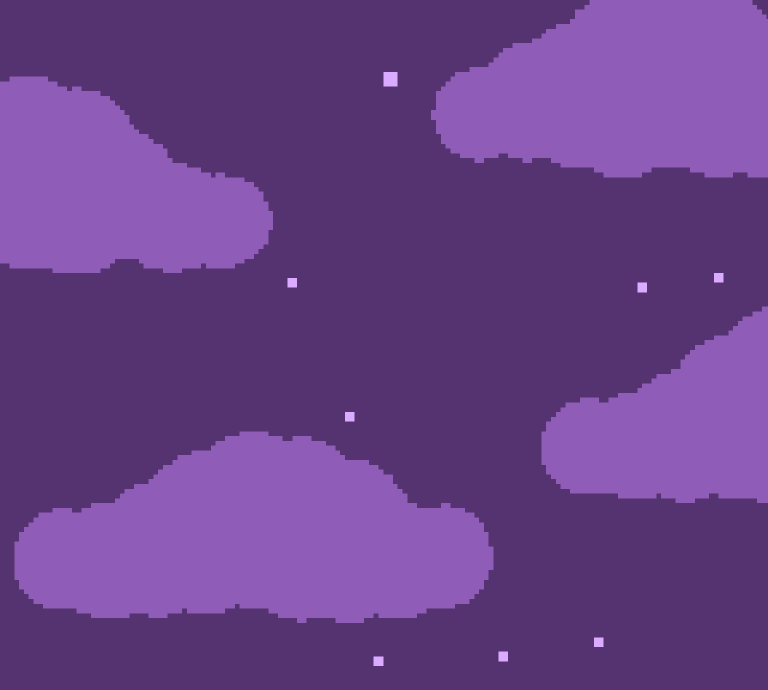
Give the GLSL for this texture, as a WebGL 2 fragment shader.

```glsl
#version 300 es
precision highp float;

uniform vec2 u_resolution;
out vec4 fragColor;

float hash(vec2 p) {
    vec3 q = fract(p.xyx * 0.1031);
    q += dot(q, q.yzx + 33.33);
    return fract((q.x + q.y) * q.z);
}

// One cloud: a row of elliptical puffs between a bumpy base and a domed top
bool insideCloud(vec2 p, float seed) {
    if (abs(p.x) > 56.0 || abs(p.y) > 32.0) return false;
    float peak = 0.4 * hash(vec2(seed, 7.0)) - 0.2;
    for (int k = 0; k < 9; k++) {
        float t = float(k) / 4.0 - 1.0;
        float bump = hash(vec2(float(k) + 3.0, seed));
        float lift = hash(vec2(seed, float(k) + 21.0));
        float top = 1.0 + 20.0 * exp(-2.5 * (t - peak) * (t - peak)) + 5.0 * (lift - 0.5);
        float base = -16.0 - 5.0 * bump * (1.0 - 0.6 * t * t);
        vec2 radius = vec2(9.0 + 6.0 * (1.0 - abs(t)) + 2.0 * bump, 0.5 * (top - base));
        vec2 d = (p - vec2(40.0 * t, 0.5 * (top + base))) / radius;
        if (dot(d, d) < 1.0) return true;
    }
    return false;
}

// Clouds sit on a sheared lattice that fans out toward the top
bool insideClouds(vec2 p) {
    for (int n = 0; n < 4; n++) {
        float column = float(n % 2), row = float(n / 2);
        vec2 centre = vec2(53.0, 34.0) + column * vec2(110.0, 24.0)
                    + row * vec2(-47.0, 72.0) + column * row * vec2(24.0, -3.0);
        if (insideCloud(p - centre, float(n) * 5.0 + 2.0)) return true;
    }
    return false;
}

// Square stars, two or three blocks wide, one at most per tile
bool insideStar(vec2 block) {
    vec2 tile = floor(block / 24.0);
    if (hash(tile + 40.0) > 0.52) return false;
    vec2 corner = floor(vec2(hash(tile + 11.0), hash(tile + 73.0)) * 20.0);
    float size = hash(tile + 95.0) < 0.35 ? 3.0 : 2.0;
    vec2 d = block - tile * 24.0 - corner;
    return all(greaterThanEqual(d, vec2(0.0))) && all(lessThan(d, vec2(size)));
}

vec3 sceneColor(vec2 block) {
    if (insideClouds(block + 0.5)) return vec3(0.56, 0.36, 0.72);
    if (insideStar(block)) return vec3(0.86, 0.67, 1.0);
    return vec3(0.33, 0.20, 0.44);
}

void main() {
    // Snap to 144 blocks per canvas height; four samples smooth block edges
    vec3 color = vec3(0.0);
    for (int s = 0; s < 4; s++) {
        vec2 offset = vec2(s % 2, s / 2) * 0.5 - 0.25;
        vec2 block = floor((gl_FragCoord.xy + offset) / u_resolution.y * 144.0);
        color += 0.25 * sceneColor(block);
    }
    fragColor = vec4(color, 1.0);
}
```
